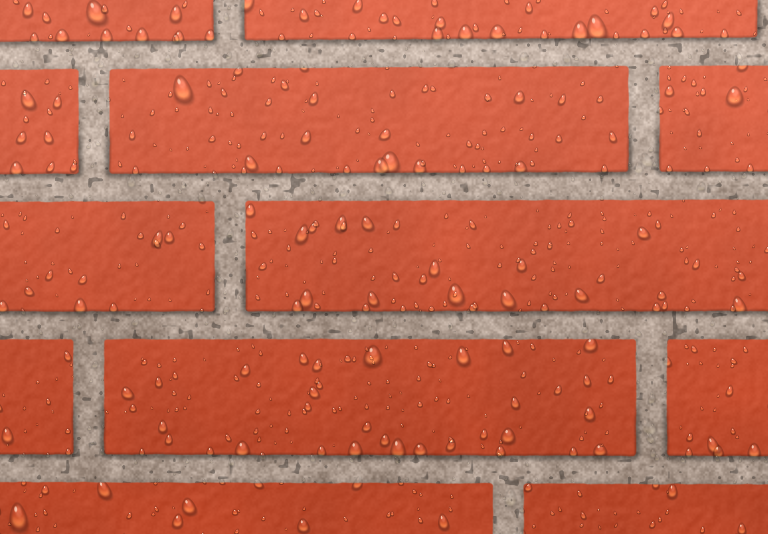
Write a Shadertoy shader that draws this texture.

```glsl
vec3 hash3(vec2 p) {
    vec3 q = fract(p.xyx * vec3(.1031, .1030, .0973));
    q += dot(q, q.yxz + 33.33);
    return fract((q.xxy + q.yzz) * q.zyx);
}

float noise(vec2 p) {
    vec2 i = floor(p), f = fract(p);
    f = f * f * (3. - 2. * f);
    return mix(mix(hash3(i).x, hash3(i + vec2(1, 0)).x, f.x),
               mix(hash3(i + vec2(0, 1)).x, hash3(i + 1.).x, f.x), f.y);
}

float fbm(vec2 p) {
    float sum = 0., weight = .5;
    for (int i = 0; i < 4; i++) {
        sum += weight * noise(p);
        p = p * 2.03 + 17.3;
        weight *= .5;
    }
    return sum;
}

float roundBox(vec2 p, vec2 halfSize, float radius) {
    vec2 q = abs(p) - halfSize + radius;
    return length(max(q, 0.)) + min(max(q.x, q.y), 0.) - radius;
}

// Water bead in unit space: pinched top, glowing base, glossy highlight
vec3 addDrop(vec3 base, vec2 q, float aa, float strength) {
    q.x *= 1. + .25 * q.y;
    float r = length(q);
    float shadow = smoothstep(1.25, .8, length(q + vec2(-.05, .25)));
    vec3 color = base * (1. - .28 * shadow * strength);
    vec3 water = base * mix(1.06, .8, smoothstep(.45, 1., r));
    water += vec3(.2, .2, .1) * smoothstep(.25, -.75, q.y) * smoothstep(1., .6, r);
    water += vec3(.08, .1, .1) * smoothstep(.6, .2, length(q - vec2(.1, .35)));
    water = mix(water, vec3(1., .88, .8), .75 * smoothstep(.3, .1, length(q - vec2(-.25, .5))));
    return mix(color, water, strength * smoothstep(1. + aa, 1. - aa, r));
}

void mainImage(out vec4 fragColor, in vec2 fragCoord) {
    vec2 p = fragCoord / iResolution.y;
    float px = 1. / iResolution.y;

    // Courses grow slightly taller toward the bottom
    float down = 1. - p.y;
    down += .007 * (p.x - .7) * (1. - 1.6 * down);
    float course = (-.2444 + sqrt(.05973 + .02 * (down - .1007))) / .01;
    float row = floor(course);
    float rowHeight = .2444 + .01 * (row + .5);

    // Staggered bricks in local coordinates, y up
    float starts[5] = float[5](.429, .176, .431, .166, .952);
    float pitch = 1.03 + .012 * row;
    float along = (p.x - starts[clamp(int(row) + 1, 0, 4)]) / pitch;
    vec2 local = vec2((fract(along) - .5) * pitch, (.5 - fract(course)) * rowHeight);
    vec2 halfSize = vec2(pitch * .5 - .029, rowHeight * .5 - .0262);
    float d = roundBox(local, halfSize, .006) + .003 * (fbm(p * 45.) - .47);
    float brick = smoothstep(px, -px, d);
    vec3 id = hash3(vec2(floor(along), row) + 31.);

    // Sandy mortar with grit and contact shadow
    float grain = noise(p * 270.) - .5;
    vec3 mortar = mix(vec3(.77, .70, .65), vec3(.66, .59, .54), smoothstep(.05, .75, down));
    mortar += .22 * (fbm(p * 28.) - .47) + .1 * grain + .12 * (noise(p * 140.) - .5);
    mortar *= 1. - .3 * smoothstep(.78, .92, noise(p * 95. + 8.));
    float below = smoothstep(0., .05, -local.y);
    mortar *= 1. - smoothstep(.014, 0., d) * mix(.1, .38, below);

    // Painted clay, paler at the top
    vec3 clay = mix(vec3(.87, .41, .30), vec3(.73, .28, .165), smoothstep(0., .95, down));
    clay *= .98 + .04 * id.x + .12 * (fbm(p * 7.) - .47);
    clay += .05 * (noise(p * 75.) - noise(p * 75. + vec2(-.3, .4))) + .02 * grain;
    clay *= 1. - .2 * smoothstep(-.006, 0., d) * below;
    vec3 color = mix(mortar, clay, brick);

    // Scattered beads, from large to tiny
    float strength = mix(.3, 1., brick);
    for (int i = 0; i < 4; i++) {
        float size = .13 * pow(.62, float(i));
        vec2 grid = p / size + float(i) * 7.37;
        vec3 place = hash3(floor(grid) + float(i) * 53.);
        vec3 form = hash3(floor(grid) + float(i) * 53. + 211.);
        if (place.z > .55 - .1 * float(i)) continue;
        float radius = mix(.06, .135, form.x * form.x);
        vec2 q = fract(grid) - .5 - (place.xy - .5) * .48;
        q.x -= (form.z - .5) * .7 * q.y;
        q /= radius * vec2(1., mix(1.05, 1.7, form.y));
        color = addDrop(color, q, px / (radius * size), strength);
    }

    // Beads gathered along each lower edge
    float slot = p.x / .068 + row * .37;
    vec3 bead = hash3(vec2(floor(slot), row * 13. + 90.));
    if (bead.z < .68) {
        float radius = mix(.005, .014, bead.y * bead.y);
        vec2 q = vec2((fract(slot) - .5 - (bead.x - .5) * .5) * .068,
                      local.y + halfSize.y - radius * .9);
        q /= radius * vec2(1., mix(1., 1.6, bead.x));
        color = addDrop(color, q, px / radius, strength);
    }

    fragColor = vec4(clamp(color, 0., 1.), 1.);
}
```
